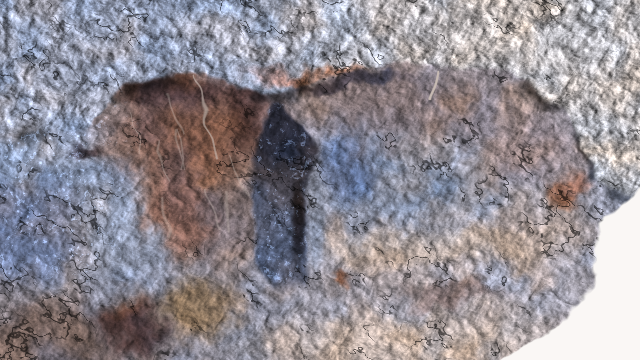
This texture is drawn by a WebGL 2 fragment shader. Its source:

```glsl
#version 300 es
precision highp float;
// A weathered earth bank: a crumbly crust overhangs a rusty hollow with a dark
// cleft, above stained clay and a sunlit corner. Soft warped stains give the
// colour; layered value noise, lit as a height field, gives the grain.
uniform vec2 u_resolution;
out vec4 outColor;

const vec3 RUST = vec3(.45, .32, .27);
const vec3 UMBER = vec3(.3, .21, .19);
const vec3 SOIL = vec3(.5, .44, .44);
const vec3 SHADOW = vec3(.17, .16, .19);
const vec3 CLAY = vec3(.39, .43, .54);
const vec3 PALE = vec3(.56, .59, .67);
const vec3 SAND = vec3(.69, .63, .6);
const vec3 GREY = vec3(.69, .67, .67);
const vec3 OCHRE = vec3(.51, .42, .33);
const vec3 SUNLIT = vec3(.98, .97, .96);

// Lower rim of the crust, from left to right
const vec2 RIM[11] = vec2[11](vec2(0, .63), vec2(.23, .635), vec2(.35, .765),
  vec2(.545, .8), vec2(.74, .74), vec2(.93, .795), vec2(1.13, .825),
  vec2(1.39, .8), vec2(1.56, .7), vec2(1.67, .49), vec2(1.78, .45));

float hash(vec2 cell) {
  uvec2 u = uvec2(ivec2(cell) + 4096) * uvec2(1597u, 7919u);
  uint n = (u.x ^ u.y) * 747797u;
  n = (n ^ (n >> 15u)) * 277803u;
  return float((n ^ (n >> 13u)) & 65535u) / 65535.;
}

float noise(vec2 p) {
  vec2 i = floor(p), f = fract(p);
  f *= f * (3. - 2. * f);
  return mix(mix(hash(i), hash(i + vec2(1, 0)), f.x),
             mix(hash(i + vec2(0, 1)), hash(i + 1.), f.x), f.y);
}

float fbm(vec2 p) {
  float sum = 0., amp = .41;
  for (int i = 0; i < 4; i++) {
    sum += amp * noise(p);
    p = mat2(1.6, 1.2, -1.2, 1.6) * p + 7.3;
    amp *= .68;
  }
  return sum;
}

// Rounded crumbs with creases between them
float crumbs(vec2 p) {
  return .7 * fbm(p) + .3 * abs(2. * noise(p * .7) - 1.);
}

float rimHeight(float x) {
  float y = RIM[0].y;
  for (int i = 1; i < 11; i++) y = mix(y, RIM[i].y, smoothstep(RIM[i - 1].x, RIM[i].x, x));
  return y;
}

// Flat-topped soft ellipse of colour; spot holds centre and radii
void stain(inout vec3 c, vec3 tint, vec2 p, vec4 spot) {
  vec2 d = (p - spot.xy) / spot.zw;
  float r = dot(d, d);
  c = mix(c, tint, exp(-r * r));
}

// Thin wavering fibre from a along ab
float root(vec2 p, vec2 a, vec2 ab, float width) {
  p.x += .03 * (noise(p * 22. + a * 40.) - .5);
  float t = clamp(dot(p - a, ab) / dot(ab, ab), 0., 1.);
  return 1. - smoothstep(width, width + 1.5 / u_resolution.y, length(p - a - ab * t));
}

vec3 wallColour(vec2 q) {
  vec3 c = mix(vec3(.51, .5, .54), vec3(.61, .59, .62), smoothstep(.5, 1.3, q.x));
  // Left: wet blue clay over brown soil
  stain(c, PALE, q, vec4(.1, .55, .32, .1));
  stain(c, CLAY * 1.03, q, vec4(.06, .36, .2, .15));
  stain(c, PALE * .95, q, vec4(.33, .38, .14, .17));
  stain(c, SOIL * .84, q, vec4(.14, .05, .34, .11));
  stain(c, UMBER, q, vec4(.37, .09, .09, .06));
  stain(c, OCHRE, q, vec4(.54, .14, .1, .09));
  stain(c, SHADOW * 1.4, q, vec4(.27, .57, .06, .02));
  // Right: soil, blue band, then sand
  stain(c, SOIL, q, vec4(1.13, .71, .36, .12));
  stain(c, PALE * .87, q, vec4(1.13, .49, .34, .11));
  stain(c, CLAY, q, vec4(.96, .54, .09, .09));
  stain(c, SOIL * 1.15, q, vec4(1.47, .58, .16, .11));
  stain(c, SAND * .95, q, vec4(1.22, .32, .34, .06));
  stain(c, SAND, q, vec4(1.15, .04, .46, .11));
  stain(c, SOIL, q, vec4(1.25, .18, .14, .03));
  stain(c, RUST, q, vec4(.95, .235, .03, .025));
  stain(c, RUST * 1.25, q, vec4(1.6, .46, .05, .05));
  // Hollow: rust fan and shade beneath the rim
  stain(c, SOIL * .95, q, vec4(.62, .4, .11, .15));
  stain(c, RUST * 1.15, q, vec4(.5, .42, .08, .13));
  stain(c, RUST, q, vec4(.54, .64, .23, .18));
  stain(c, UMBER, q, vec4(.48, .75, .2, .045));
  stain(c, UMBER, q, vec4(.68, .7, .05, .12));
  stain(c, SHADOW * 1.5, q, vec4(.96, .775, .2, .022));
  return c;
}

void main() {
  vec2 p = gl_FragCoord.xy / u_resolution.y;
  vec2 warp = vec2(fbm(p * 9.), fbm(p * 9. + 31.)) - .5;
  vec2 q = p + .13 * warp, s = p + .05 * warp;

  // Wall with the dark cleft
  vec3 col = wallColour(q);
  float left = .7 + .05 * smoothstep(.56, .72, s.y) + .06 * smoothstep(.3, .19, s.y);
  float bulge = (s.y - .58) / .06;
  float right = .85 + .03 * exp(-bulge * bulge) - .08 * smoothstep(.6, .72, s.y);
  float cleft = smoothstep(-.012, .012, min(s.x - left, right - s.x))
    * smoothstep(.18, .23, s.y) * smoothstep(.73, .7, s.y);
  vec3 depth = mix(CLAY * .8, SHADOW, smoothstep(.35, .63, s.y));
  stain(depth, SHADOW * .7, s, vec4(.825, .38, .018, .12));
  col = mix(col, depth, cleft);
  stain(col, PALE * .88, s, vec4(.873, .38, .027, .14));

  // Overhanging crust and its shade
  vec3 top = mix(PALE * .98, GREY, smoothstep(.4, 1.4, q.x));
  stain(top, RUST * 1.25, q, vec4(.88, .79, .18, .03));
  float over = s.y - rimHeight(s.x), band = (over + .012) / .022;
  float crust = smoothstep(-.008, .008, over);
  col = mix(col, top, crust);
  col *= 1. - .5 * exp(-band * band) * smoothstep(.35, .65, noise(p * 11.));
  col += (noise(q * 14.) - .5) * vec3(.08, .01, -.07);

  // Lit grain, short cracks and wet glints
  vec2 g = mat2(.8, .6, -.6, .8) * p * 42. + warp;
  float height = crumbs(g), slope = height - crumbs(g + vec2(.2, .25));
  col *= 1.04 + mix(.85, 1.15, crust) * (1.2 * slope + 1.1 * (height - .45));
  float vein = abs(fbm(g * vec2(.3, .45)) - .5);
  float patches = smoothstep(.5, .75, noise(p * 13.));
  col *= 1. - .55 * patches * smoothstep(.035, .005, vein);
  float wet = max(cleft, smoothstep(.45, .2, p.x) * (1. - crust) * smoothstep(.15, .3, p.y));
  col += wet * vec3(.2, .24, .3) * smoothstep(.6, .8, fbm(g * 1.7));

  // Roots: scattered fibres and two larger strands
  float fibre = 0.;
  for (float k = 0.; k < 9.; k++) {
    vec2 a = vec2(.36, .45) + .3 * vec2(hash(vec2(k, 3)), hash(vec2(k, 8)));
    fibre = max(fibre, .35 * root(p, a, vec2(.06 * hash(vec2(k, 5)), -.11), .0003));
  }
  fibre = max(fibre, .6 * root(p, vec2(.55, .79), vec2(.05, -.23), .0006));
  fibre = max(fibre, root(p, vec2(1.225, .8), vec2(-.018, -.075), .001));
  col = mix(col, vec3(.78, .73, .7), fibre);

  // Sunlit corner
  float edge = 1.69 - .3 * exp(-7.8 * p.y) + max(p.y - .38, 0.);
  float sun = smoothstep(-.006, .008, p.x - edge + .07 * warp.x);
  outColor = vec4(clamp(mix(col, SUNLIT, sun), 0., 1.), 1);
}
```
